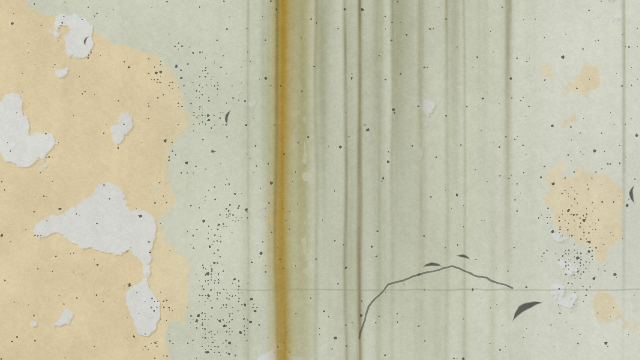
A Shadertoy shader for this texture:

```glsl
const vec3 PLASTER = vec3(0.785, 0.798, 0.725);
const vec3 PALE_PLASTER = vec3(0.815, 0.825, 0.775);
const vec3 PEACH = vec3(0.850, 0.785, 0.635);
const vec3 BARE_WHITE = vec3(0.835, 0.842, 0.835);
const vec3 GRIME = vec3(0.565, 0.570, 0.440);
const vec3 DARK_GRIME = vec3(0.400, 0.370, 0.220);
const vec3 OLIVE = vec3(0.610, 0.570, 0.350);
const vec3 RUST = vec3(0.610, 0.465, 0.120);
const vec3 SOOT = vec3(0.260, 0.265, 0.250);
const float GRAIN = 0.035;
const float CRACK_WIDTH = 0.0011;

// Drips: x, half width, strength at the top, strength at the bottom
const vec4 DRIPS[10] = vec4[10](
  vec4(0.690, 0.004, 0.30, 0.15), vec4(0.878, 0.006, 0.40, 0.15),
  vec4(0.960, 0.005, 0.60, 0.45), vec4(1.000, 0.007, 0.85, 0.70),
  vec4(1.090, 0.006, 0.45, 0.10), vec4(1.170, 0.009, 0.35, 0.05),
  vec4(1.240, 0.006, 0.40, 0.05), vec4(1.290, 0.004, 0.30, 0.20),
  vec4(1.412, 0.011, 0.55, 0.00), vec4(1.732, 0.005, 0.45, 0.05));

// Chips: centre, angle, half length
const vec4 CHIPS[6] = vec4[6](
  vec4(1.460, 0.142, 0.55, 0.046), vec4(1.200, 0.264, 0.05, 0.024),
  vec4(1.286, 0.288, -0.30, 0.017), vec4(0.632, 0.675, 1.30, 0.019),
  vec4(0.237, 0.885, 1.20, 0.014), vec4(1.755, 0.460, 1.60, 0.024));

const vec2 CRACK[6] = vec2[6](vec2(1.000, 0.06), vec2(1.025, 0.15),
  vec2(1.080, 0.21), vec2(1.180, 0.24), vec2(1.260, 0.26), vec2(1.420, 0.20));

float hash(vec2 p) {
  return fract(sin(dot(p, vec2(12.9898, 78.233))) * 43758.55);
}

float noise(vec2 p) {
  vec2 i = floor(p), f = fract(p);
  f = f * f * (3.0 - 2.0 * f);
  return mix(mix(hash(i), hash(i + vec2(1, 0)), f.x),
             mix(hash(i + vec2(0, 1)), hash(i + vec2(1, 1)), f.x), f.y);
}

float fbm(vec2 p) {
  float sum = 0.0, amp = 0.5;
  for (int i = 0; i < 6; i++) {
    sum += amp * noise(p);
    p = mat2(1.6, 1.2, -1.2, 1.6) * p + 7.3;
    amp *= 0.5;
  }
  return sum;
}

float blob(vec2 p, vec2 centre, vec2 radius) {
  vec2 q = (p - centre) / radius;
  return exp(-dot(q, q));
}

// Field of peach paint, thresholded into ragged patches
float peachField(vec2 p) {
  float left = 1.0 - smoothstep(0.30, 0.74, p.x);
  left *= 1.0 - 0.8 * smoothstep(0.82, 0.98, p.y + 0.25 * (p.x - 0.3));
  float right = 0.72 * blob(p, vec2(1.59, 0.50), vec2(0.12, 0.27))
              + 0.48 * blob(p, vec2(1.62, 0.07), vec2(0.17, 0.10));
  return left + right + 1.5 * (fbm(p * vec2(6.5, 5.0) + 3.0) - 0.5);
}

// Field of bare white undercoat
float bareField(vec2 p) {
  float f = 0.55 * blob(p, vec2(0.22, 0.37), vec2(0.30, 0.08))
          + 0.50 * blob(p, vec2(0.34, 0.62), vec2(0.05, 0.13))
          + 0.50 * blob(p, vec2(0.03, 0.66), vec2(0.06, 0.11))
          + 0.50 * blob(p, vec2(0.40, 0.17), vec2(0.04, 0.24))
          + 0.45 * blob(p, vec2(0.25, 0.92), vec2(0.10, 0.09));
  return f + 1.2 * (fbm(p * 7.0 + 21.0) - 0.5);
}

float speckles(vec2 p, float cells, float density) {
  vec2 q = p * cells, id = floor(q);
  vec2 spot = 0.3 + 0.4 * vec2(hash(id + 3.1), hash(id + 8.7));
  float radius = mix(0.10, 0.30, hash(id + 5.3));
  float d = length(fract(q) - spot) + 0.2 * (noise(q * 5.0) - 0.5);
  float aa = cells / iResolution.y;
  return step(hash(id), density) * (1.0 - smoothstep(radius - aa * 0.5, radius + aa * 0.5, d));
}

float segmentDistance(vec2 p, vec2 a, vec2 b) {
  vec2 ab = b - a;
  return length(p - a - ab * clamp(dot(p - a, ab) / dot(ab, ab), 0.0, 1.0));
}

void mainImage(out vec4 fragColor, in vec2 fragCoord) {
  vec2 p = fragCoord / iResolution.y;
  float px = 1.0 / iResolution.y;

  // Plaster and peeling paint
  float cloud = fbm(p * 3.0);
  vec3 col = mix(PLASTER, PALE_PLASTER, smoothstep(1.1, 1.7, p.x) * 0.7);
  col += 0.08 * (cloud - 0.5);
  float peach = smoothstep(0.44, 0.51, peachField(p));
  vec3 paint = PEACH + 0.07 * (fbm(p * 9.0) - 0.5);
  col = mix(col, paint, peach * mix(0.95, 0.70, smoothstep(0.35, 0.65, p.x)));
  float bare = smoothstep(0.28, 0.32, bareField(p));
  float lifted = smoothstep(0.28, 0.32, bareField(p + vec2(-0.004, 0.004)));
  col = mix(col, BARE_WHITE + 0.05 * (cloud - 0.5), bare * 0.92);
  col *= 1.0 - 0.10 * max(lifted - bare, 0.0);

  // Fine vertical runs of grime
  float zone = smoothstep(0.62, 0.76, p.x) * (1.0 - smoothstep(1.15, 1.65, p.x));
  float coarse = noise(vec2(p.x * 38.0, p.y * 1.3));
  float fine = noise(vec2(p.x * 130.0, p.y * 2.2 + 5.0));
  float runs = 0.10 + 0.45 * coarse * coarse + 0.28 * fine * coarse;
  col = mix(col, GRIME, runs * (0.12 + 0.88 * zone) * mix(0.45, 1.05, p.y));

  // Rust stain with its wider olive halo
  float wander = 0.008 * (noise(vec2(p.y * 3.0, 4.0)) - 0.5);
  float x = p.x - wander;
  float halo = smoothstep(0.735, 0.76, x) * (1.0 - smoothstep(0.84, 0.90, x));
  col = mix(col, OLIVE, halo * (0.28 + 0.45 * coarse) * mix(0.65, 1.0, p.y));
  float core = blob(vec2(x, 0.0), vec2(0.783, 0.0), vec2(0.021, 1.0));
  col = mix(col, RUST, core * (0.55 + 0.35 * fine));
  float edge = blob(vec2(x, 0.0), vec2(0.768, 0.0), vec2(0.005, 1.0));
  col = mix(col, DARK_GRIME, edge * mix(0.10, 0.50, p.y));
  float flakes = smoothstep(0.70, 0.76, noise(p * vec2(65.0, 45.0)));
  col = mix(col, PLASTER, 0.5 * flakes * blob(p, vec2(0.845, 0.45), vec2(0.03, 0.25)));

  // Separate dark drips
  for (int i = 0; i < 10; i++) {
    vec4 d = DRIPS[i];
    float dx = (p.x - d.x - 0.005 * (noise(vec2(p.y * 4.0, d.x * 50.0)) - 0.5)) / d.y;
    float patchy = 0.55 + 0.6 * noise(vec2(p.x * 200.0, p.y * 7.0));
    col = mix(col, DARK_GRIME, 0.75 * exp(-dx * dx) * mix(d.w, d.z, p.y) * patchy);
  }

  // Clustered mould specks
  float cluster = blob(p, vec2(0.62, 0.22), vec2(0.08, 0.32))
                + blob(p, vec2(0.54, 0.70), vec2(0.13, 0.14))
                + blob(p, vec2(0.50, 0.08), vec2(0.12, 0.10))
                + blob(p, vec2(1.60, 0.38), vec2(0.06, 0.19));
  float density = 0.012 + 0.32 * cluster * smoothstep(0.3, 0.65, fbm(p * 12.0));
  col = mix(col, SOOT, 0.65 * speckles(p, 120.0, density));
  col = mix(col, SOOT, 0.75 * speckles(p + 0.37, 68.0, density * 0.45));

  // Cracks
  vec2 jitter = 0.012 * (vec2(fbm(p * 25.0), fbm(p * 25.0 + 9.0)) - 0.5);
  float crack = 1.0;
  for (int i = 0; i < 5; i++) crack = min(crack, segmentDistance(p + jitter, CRACK[i], CRACK[i + 1]));
  col = mix(col, SOOT, 0.55 * (1.0 - smoothstep(CRACK_WIDTH, CRACK_WIDTH + px, crack)));
  float hairline = abs(p.y - 0.195 + jitter.y * 0.5);
  col = mix(col, GRIME, 0.35 * smoothstep(0.6, 0.7, p.x) * (1.0 - smoothstep(0.0, 1.5 * px, hairline)));

  // Curled chips
  for (int i = 0; i < 6; i++) {
    vec4 c = CHIPS[i];
    vec2 q = mat2(cos(c.z), -sin(c.z), sin(c.z), cos(c.z)) * (p + jitter - c.xy) / c.w;
    q.y += 0.3 * q.x * q.x - 0.1;
    float d = (abs(q.y) - 0.20 * (1.0 - q.x * q.x)) * c.w;
    col = mix(col, SOOT, 0.8 * (1.0 - smoothstep(-px, px, d)));
  }

  col += GRAIN * (noise(p * 260.0) - 0.5) + GRAIN * (fbm(p * 60.0) - 0.5);
  fragColor = vec4(col, 1.0);
}
```
